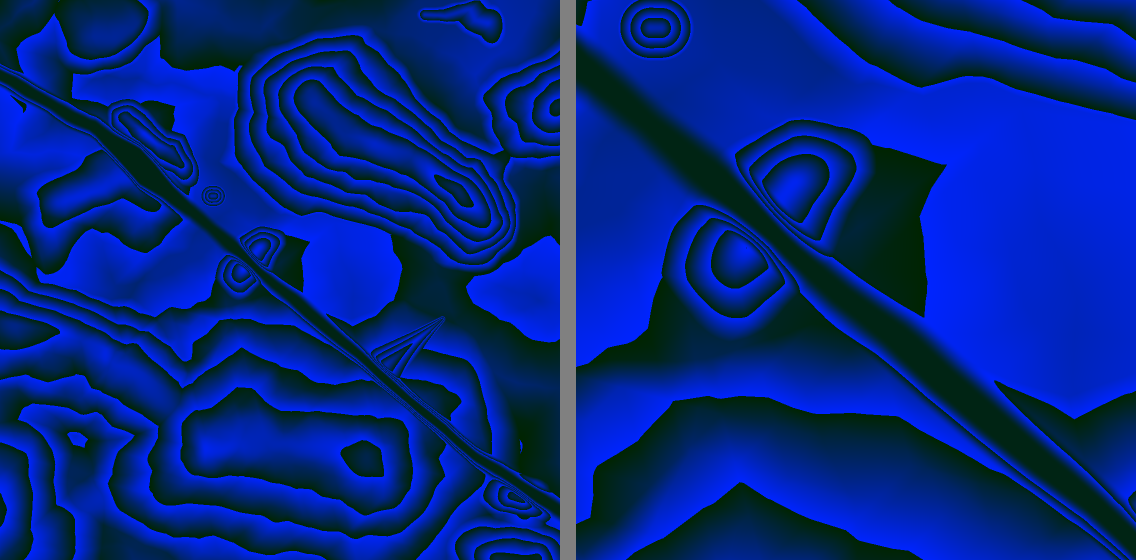
Left, the full canvas; right, a detail of the centre.
Reproduce this texture map procedurally as a WebGL 1 fragment shader.

```glsl
precision highp float;
// Faceted terrain drawn as sawtooth blue contour bands, cut by a diagonal fault.

uniform vec2 u_resolution;

float hash(vec2 p) {
  return fract(sin(dot(p, vec2(127.1, 311.7))) * 43758.5453);
}

// Piecewise linear noise on a triangular lattice, which gives angular contours.
float facet(vec2 p) {
  vec2 s = p + (p.x + p.y) * 0.366;
  vec2 cell = floor(s), f = s - cell;
  vec2 side = f.x > f.y ? vec2(1.0, 0.0) : vec2(0.0, 1.0);
  float hi = max(f.x, f.y), lo = min(f.x, f.y);
  return hash(cell) * (1.0 - hi) + hash(cell + side) * (hi - lo) + hash(cell + 1.0) * lo;
}

// Ridge from a to b; the radius tapers from r.x to r.y, levels counts its bands.
float ridge(vec2 p, vec2 a, vec2 b, vec2 r, float levels) {
  vec2 ab = b - a;
  float t = clamp(dot(p - a, ab) / dot(ab, ab), 0.0, 1.0);
  float d = length(p - a - ab * t) / mix(r.x, r.y, t);
  return levels * max(0.0, 1.0 - sqrt(d * d + 0.02));
}

float terrain(vec2 uv) {
  // Bend the plane with coarse and fine facets.
  vec2 p = uv;
  p += 0.07 * (vec2(facet(uv * 7.0 + 3.0), facet(uv * 7.0 + 19.0)) - 0.5);
  p += 0.012 * (vec2(facet(uv * 26.0 + 7.0), facet(uv * 26.0 + 41.0)) - 0.5);

  // Rolling ground, steeper in the upper left.
  float h = 0.2 + (1.3 + 0.9 * smoothstep(0.5, 0.0, uv.x) * uv.y) * facet(p * 4.2 + 5.0);
  h += 0.35 * facet(p * 10.0 + 11.0);

  // Broad hills.
  h += ridge(p, vec2(0.56, 0.79), vec2(0.83, 0.64), vec2(0.17, 0.11), 6.0);
  h += ridge(p, vec2(0.36, 0.21), vec2(0.66, 0.19), vec2(0.22, 0.27), 4.5);
  h += ridge(p, vec2(0.03, 0.39), vec2(0.18, 0.37), vec2(0.14, 0.13), 3.6);
  h += ridge(p, vec2(0.98, 0.79), vec2(1.04, 0.80), vec2(0.12, 0.12), 5.0);
  h += ridge(p, vec2(-0.02, 0.05), vec2(0.0, 0.09), vec2(0.21, 0.21), 4.0);
  h += ridge(p, vec2(0.11, 0.62), vec2(0.25, 0.66), vec2(0.08, 0.10), 1.6);

  // Small steep peaks.
  h += ridge(p, vec2(0.435, 0.51), vec2(0.45, 0.56), vec2(0.07, 0.06), 3.6);
  h += ridge(p, vec2(0.23, 0.78), vec2(0.34, 0.69), vec2(0.045, 0.035), 2.6);
  h += ridge(p, vec2(0.91, 0.10), vec2(0.93, 0.09), vec2(0.06, 0.06), 4.0);
  h += ridge(p, vec2(0.88, -0.02), vec2(0.95, -0.02), vec2(0.08, 0.07), 4.0);
  h += ridge(p, vec2(0.16, 0.95), vec2(0.21, 0.96), vec2(0.08, 0.07), 1.8);
  h += ridge(uv, vec2(0.69, 0.35), vec2(0.79, 0.43), vec2(0.035, 0.006), 2.5);
  h += ridge(uv, vec2(0.378, 0.65), vec2(0.384, 0.65), vec2(0.02, 0.02), 3.5);
  h += ridge(p, vec2(0.77, 0.955), vec2(0.89, 0.95), vec2(0.02, 0.03), 1.4);

  // Diagonal fault: the ground drops to a dark, level floor.
  float line = 0.865 - 0.56 * uv.x - 0.3 * max(uv.x - 0.17, 0.0) + 0.2 * max(uv.x - 0.85, 0.0);
  float away = abs(uv.y - line + 0.006 * (facet(uv * 18.0) - 0.5)) * 0.77;
  float bulge = max(0.0, 1.0 - abs(uv.x - 0.25) / 0.09);
  float core = 0.003 + 0.016 * bulge + 0.004 * facet(uv * 14.0 + 31.0);
  float cut = 1.0 - smoothstep(core, core + 0.014, away);
  return mix(h, 0.08, cut);
}

void main() {
  // Average four samples to smooth the band edges.
  float blue = 0.0;
  for (int i = 0; i < 4; i++) {
    vec2 offset = vec2(mod(float(i), 2.0), floor(float(i) / 2.0)) * 0.5 - 0.25;
    blue += 0.25 * fract(terrain((gl_FragCoord.xy + offset) / u_resolution));
  }
  gl_FragColor = vec4(0.0, 0.14, blue, 1.0);
}
```
